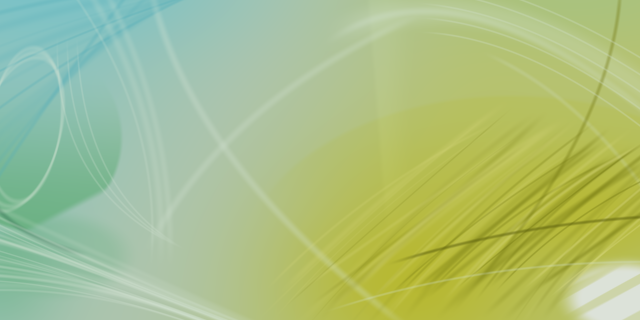
Give the GLSL for this background, as a Shadertoy shader.

```glsl
// Cyan-to-olive abstract gradient with sweeping translucent arcs and fine strands.

float hash(float n) { return fract(sin(n * 12.99) * 4375.5); }

float glow(vec2 p, vec2 center, vec2 radius) {
    vec2 q = (p - center) / radius;
    return exp(-dot(q, q));
}

// Soft-edged filled ellipse.
float disc(vec2 p, vec2 center, vec2 radius, float soft) {
    float d = (length((p - center) / radius) - 1.0) * min(radius.x, radius.y);
    return 1.0 - smoothstep(-soft, soft, d);
}

// Thin elliptical outline, leaning by the given shear.
float ring(vec2 p, vec2 center, vec2 radius, float shear, float width) {
    vec2 q = p - center;
    q.x -= shear * q.y;
    float d = abs(length(q / radius) - 1.0) * min(radius.x, radius.y);
    return 1.0 - smoothstep(0.0, width + 1.0 / iResolution.y, d);
}

// Tapered parabola from a through mid to b; nearest point by Newton steps.
float strand(vec2 p, vec2 a, vec2 mid, vec2 b, float width) {
    vec2 u = 4.0 * mid - 3.0 * a - b;
    vec2 v = 2.0 * (a + b) - 4.0 * mid;
    float t = clamp(dot(p - a, b - a) / dot(b - a, b - a), 0.0, 1.0);
    for (int i = 0; i < 5; i++) {
        vec2 slope = u + 2.0 * v * t;
        t = clamp(t - dot(a + (u + v * t) * t - p, slope) / dot(slope, slope), 0.0, 1.0);
    }
    float d = length(a + (u + v * t) * t - p);
    float taper = smoothstep(0.0, 0.15, t) * smoothstep(0.0, 0.15, 1.0 - t);
    return taper * (1.0 - smoothstep(0.0, width + 1.0 / iResolution.y, d));
}

// Broad colour fields.
vec3 backdrop(vec2 p) {
    vec3 olive = vec3(0.72, 0.71, 0.1), green = vec3(0.41, 0.69, 0.5);
    vec3 c = mix(vec3(0.56, 0.765, 0.74), vec3(0.68, 0.77, 0.68),
                 smoothstep(-0.1, 0.75, p.x - 0.6 * (p.y - 0.5)));
    c = mix(c, vec3(0.715, 0.76, 0.44), smoothstep(0.55, 1.5, p.x + 0.4 * (0.5 - p.y)));
    c = mix(c, vec3(0.63, 0.76, 0.53), 0.6 * glow(p, vec2(1.8, 1.02), vec2(0.5, 0.16)));
    c = mix(c, olive, 0.72 * glow(p, vec2(1.28, 0.13), vec2(0.42, 0.33)));
    c = mix(c, olive, 0.6 * glow(p, vec2(1.85, 0.33), vec2(0.38, 0.19)));
    c = mix(c, vec3(0.44, 0.76, 0.8), 0.65 * glow(p, vec2(0.12, 1.05), vec2(0.6, 0.2)));
    c = mix(c, green, 0.55 * glow(p, vec2(0.0, 0.16), vec2(0.18, 0.2)));
    c = mix(c, green, 0.3 * disc(p, vec2(0.18, 0.2), vec2(0.21, 0.12), 0.03));
    // Green lobe with a crisp right rim, dissolving upward.
    float lobe = disc(p, vec2(0.1, 0.57), vec2(0.28, 0.29), 0.008);
    lobe *= smoothstep(-0.01, 0.02, p.y - 0.23 - 0.52 * p.x);
    return mix(c, green, 0.85 * lobe * (1.0 - smoothstep(0.3, 0.8, p.y)));
}

void mainImage(out vec4 fragColor, in vec2 fragCoord) {
    vec2 p = fragCoord / iResolution.y;
    p.x *= 2.0 * iResolution.y / iResolution.x;
    vec3 col = backdrop(p);
    vec3 pale = vec3(0.83, 0.89, 0.83), shade = vec3(0.45, 0.47, 0.06);

    // Veil whose upper rim shows on the right, and a faint upright panel.
    float veil = disc(p, vec2(1.6, 0.15), vec2(0.85, 0.55), 0.008);
    col -= vec3(0.0, 0.005, 0.05) * veil * smoothstep(0.3, 0.55, p.y);
    float panel = smoothstep(1.15, 1.17, p.x - 0.08 * (0.9 - p.y));
    col += 0.018 * panel * (1.0 - smoothstep(1.19, 1.3, p.x)) * smoothstep(0.2, 0.5, p.y);

    // Cyan diagonal streaks across the upper left.
    for (float i = 0.0; i < 12.0; i++) {
        float s = 0.075 * (i - 4.0) + 0.05 * hash(i);
        float m = strand(p, vec2(-0.25, 0.36 + s), vec2(0.2 + 0.3 * s, 0.77 + 0.5 * s),
                         vec2(0.8 + s, 1.15), 0.003 + 0.018 * hash(i + 4.0));
        col = mix(col, vec3(0.33, 0.68, 0.72), m * (0.1 + 0.25 * hash(i + 7.0)));
    }

    // Large arch, its broad right shoulder, and the crossing diagonal.
    float arch = max(strand(p, vec2(0.45, 0.2), vec2(0.8, 0.64), vec2(1.35, 0.97), 0.016),
                     strand(p, vec2(1.0, 0.85), vec2(1.5, 0.94), vec2(2.15, 0.54), 0.016));
    col = mix(col, pale, 0.27 * arch);
    col = mix(col, pale, 0.28 * strand(p, vec2(1.0, 0.87), vec2(1.58, 0.94), vec2(2.2, 0.56), 0.065));
    col = mix(col, pale, 0.3 * strand(p, vec2(0.46, 1.1), vec2(0.73, 0.5), vec2(1.35, -0.08), 0.016));
    col = mix(col, pale, 0.2 * strand(p, vec2(1.5, 0.84), vec2(1.82, 0.63), vec2(2.1, 0.28), 0.008));

    // Looping pale threads on the left.
    for (float i = 0.0; i < 3.0; i++) {
        float x = 0.03 * i;
        col = mix(col, pale, 0.25 * ring(p, vec2(0.08 - 0.3 * x, 0.61 - 0.5 * x),
                  vec2(0.11 + 0.3 * x, 0.24), 0.1 + 2.0 * x, 0.003));
        col = mix(col, pale, 0.2 * strand(p, vec2(0.17 + 2.0 * x, 1.1), vec2(0.42 + x, 0.64),
                  vec2(0.47 + x, 0.15), 0.004 + 0.02 * hash(i)));
        col = mix(col, pale, 0.25 * strand(p, vec2(0.18 + x, 0.9), vec2(0.27 + x, 0.48),
                  vec2(0.58, 0.22), 0.002));
    }

    // Pale threads fanning from the lower left, over one dark fold.
    col = mix(col, vec3(0.22, 0.45, 0.34), 0.4 * strand(p, vec2(-0.05, 0.42),
              vec2(0.06, 0.29), vec2(0.28, 0.2), 0.01));
    for (float i = 0.0; i < 18.0; i++) {
        float h = hash(i + 20.0), s = i / 18.0;
        float m = strand(p, vec2(-0.2, 0.44 - 0.38 * s), vec2(0.26 + 0.12 * h, 0.18 - 0.12 * s),
                         vec2(1.0 - 0.2 * s, -0.1), 0.001 + 0.012 * h * h);
        col = mix(col, pale, m * (0.15 + 0.25 * hash(i)));
    }

    // White opening in the lower right corner, broken by slanted blades.
    float opening = glow(p, vec2(1.95, 0.07), vec2(0.18, 0.11));
    float blades = sin(60.0 * (p.y - 0.6 * p.x)) + 0.6 * sin(103.0 * (p.y - 0.5 * p.x));
    float white = smoothstep(0.2, 0.6, opening) * (0.6 + 0.4 * smoothstep(-0.9, -0.2, blades));
    col = mix(col, vec3(0.88, 0.9, 0.9), 0.9 * white);

    // Olive and golden grass strands sweeping up to the right.
    for (float i = 0.0; i < 46.0; i++) {
        float h = hash(i + 40.0), s = i / 46.0;
        vec2 root = vec2(0.8 + 0.95 * s, -0.05 + 0.15 * h);
        vec2 tip = vec2(1.55 + 0.7 * s, 0.6 - 0.16 * s + 0.1 * hash(i + 3.0));
        vec2 bow = vec2(-0.03, 0.03) * hash(i + 5.0);
        float m = strand(p, root, mix(root, tip, 0.5) + bow, tip, 0.001 + 0.013 * hash(i + 9.0));
        vec3 tint = hash(i + 70.0) < 0.6 ? shade : vec3(0.85, 0.85, 0.5);
        col = mix(col, tint, m * (0.08 + 0.27 * h * (0.5 + s)));
    }

    // Darker accents: a flat arc with a pale echo, and one long falling stem.
    col = mix(col, shade * 0.8, 0.55 * strand(p, vec2(1.2, 0.17), vec2(1.68, 0.285), vec2(2.2, 0.33), 0.005));
    col = mix(col, pale, 0.3 * strand(p, vec2(1.0, 0.02), vec2(1.55, 0.15), vec2(2.15, 0.18), 0.003));
    col = mix(col, shade, 0.38 * strand(p, vec2(1.94, 1.1), vec2(1.82, 0.6), vec2(1.44, 0.06), 0.007));

    // Bright hairlines across the upper right.
    for (float i = 0.0; i < 5.0; i++) {
        float y = 0.045 * i;
        col = mix(col, pale, 0.3 * strand(p, vec2(1.3, 1.08 - y), vec2(1.73, 0.96 - y),
                  vec2(2.2, 0.69 - 1.4 * y), 0.002));
    }

    fragColor = vec4(clamp(col, 0.0, 1.0), 1.0);
}
```
